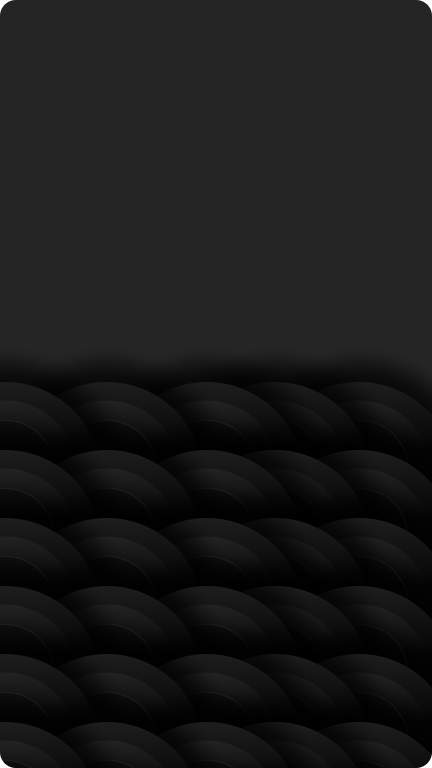
This background is drawn by a WebGL 2 fragment shader. Its source:

```glsl
#version 300 es
precision highp float;
// Dark overlapping fish-scale waves below a plain charcoal field.
// Discs are painted back to front; each casts a soft shadow and
// holds nested rings shaded by vertical gradients.

uniform vec2 u_resolution;
out vec4 fragColor;

const float COLUMNS[5] = float[5](0.05, 1.07, 2.07, 2.75, 3.59);

// Antialiased coverage of a signed distance
float cover(float d, float pixel) {
    return clamp(0.5 - d / pixel, 0.0, 1.0);
}

// Distance to a circle given by its topmost point
float circleBelow(vec2 p, float top, float radius) {
    return length(p - vec2(0.0, top - radius)) - radius;
}

// Paints one scale; p is relative to the top of its outer disc
float paintScale(float shade, vec2 p, float pixel) {
    float outer = circleBelow(p, 0.0, 0.96);
    float middle = circleBelow(p, -0.185, 0.72);
    float inner = circleBelow(p, -0.375, 0.50);

    // Soft shadow on everything behind
    shade *= mix(0.27, 1.0, smoothstep(0.0, 0.38, outer));

    // Nested rings, lit from above
    float rings = mix(0.115, 0.015, clamp(-p.y / 0.70, 0.0, 1.0));
    float middleTone = mix(0.135, 0.020, clamp((-p.y - 0.185) / 0.50, 0.0, 1.0));
    rings = mix(rings, middleTone, cover(middle, pixel));
    float innerTone = mix(0.065, 0.025, clamp((-p.y - 0.375) / 0.30, 0.0, 1.0));
    rings = mix(rings, innerTone, cover(inner, pixel));

    // Thin rim light on the inner disc
    float rim = cover(abs(inner + 0.008) - 0.007, pixel);
    rings += 0.07 * rim * smoothstep(-0.4, 0.1, p.x);

    return mix(shade, rings, cover(outer, pixel));
}

void main() {
    // The canvas is 4.32 units wide
    float unit = 4.32 / u_resolution.x;
    vec2 p = gl_FragCoord.xy * unit;
    vec2 size = u_resolution * unit;

    // Lower rows and left columns lie in front
    float shade = 0.145;
    for (int row = 0; row < 7; row++) {
        float top = 3.86 - 0.68 * float(row);
        for (int col = 4; col >= 0; col--) {
            shade = paintScale(shade, p - vec2(COLUMNS[col], top), unit);
        }
    }

    // White rounded corners
    vec2 q = abs(p - 0.5 * size) - 0.5 * size + 0.16;
    float card = length(max(q, 0.0)) - 0.16;
    fragColor = vec4(vec3(mix(1.0, shade, cover(card, unit))), 1.0);
}
```
